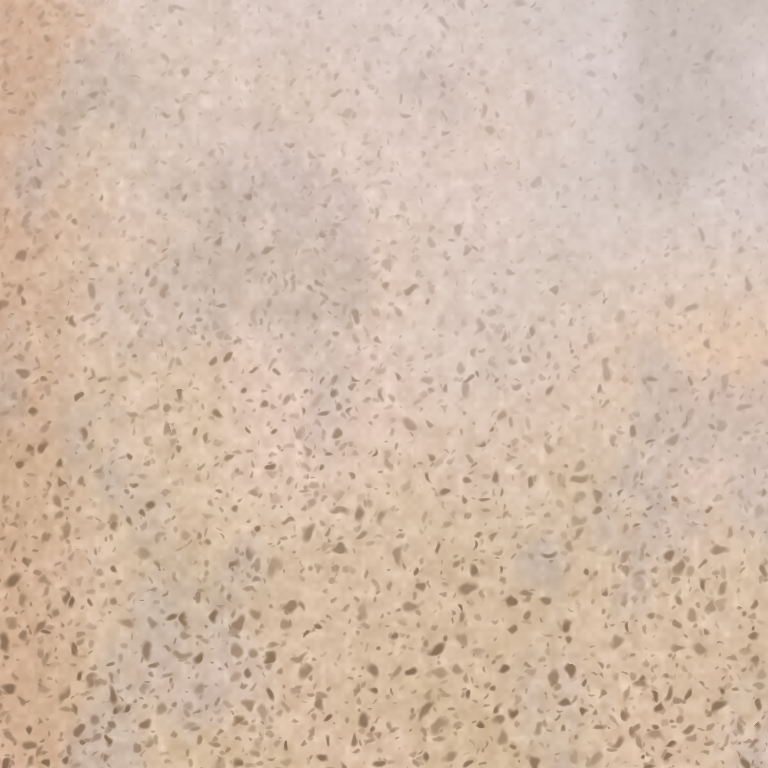
A WebGL 2 fragment shader for this texture:

```glsl
#version 300 es
precision highp float;
// Pale, weathered stone under uneven light, pocked with small soft pits.
// Broad colour gradients and noise tint the ground; jittered, warped
// ellipses on two grids make the pits, which deepen toward the bottom.
uniform vec2 u_resolution;
out vec4 fragColor;

vec3 hash3(vec2 p) {
    vec3 q = fract(p.xyx * vec3(0.1031, 0.1030, 0.0973));
    q += dot(q, q.yxz + 33.33);
    return fract((q.xxy + q.yzz) * q.zyx);
}

float noise(vec2 p) {
    vec2 i = floor(p), f = fract(p);
    f = f * f * (3.0 - 2.0 * f);
    return mix(mix(hash3(i).x, hash3(i + vec2(1, 0)).x, f.x),
               mix(hash3(i + vec2(0, 1)).x, hash3(i + vec2(1, 1)).x, f.x), f.y);
}

float fbm(vec2 p) {
    float sum = 0.0, weight = 0.5;
    for (int i = 0; i < 4; i++) {
        sum += weight * noise(p);
        p = mat2(1.6, 1.2, -1.2, 1.6) * p + 17.3;
        weight *= 0.5;
    }
    return sum / 0.9375;
}

// Depth of the deepest pit here; p is in grid cells.
float pits(vec2 p, float density, float growth, float seed) {
    p += 0.38 * (vec2(noise(p * 2.1 + seed), noise(p * 2.1 + seed + 41.0)) - 0.5);
    vec2 cell = floor(p);
    float depth = 0.0;
    for (int y = -1; y <= 1; y++) {
        for (int x = -1; x <= 1; x++) {
            vec2 id = cell + vec2(x, y);
            vec3 place = hash3(id + seed);
            vec3 form = hash3(id + seed + 73.0);
            if (place.z > density) continue;
            float angle = 1.0 + 2.4 * (form.x - 0.5);
            vec2 d = p - id - 0.1 - 0.8 * place.xy;
            d = vec2(dot(d, vec2(cos(angle), sin(angle))),
                     dot(d, vec2(-sin(angle), cos(angle))));
            float radius = growth * mix(0.13, 0.27, form.y * form.y);
            float r = length(d / (radius * vec2(1.0 + 0.9 * form.z, 0.9)));
            float strength = mix(0.3, 1.0, fract(form.z * 7.0 + form.y));
            depth = max(depth, strength * (1.0 - smoothstep(0.45, 1.4, r)));
        }
    }
    return depth;
}

void main() {
    vec2 uv = gl_FragCoord.xy / u_resolution;
    float broad = fbm(uv * 3.5 + 4.0) - 0.5;
    float patches = fbm(uv * 8.0 + 29.0) - 0.5;

    // Ground: cool at the upper right, tan at the bottom and left edge
    float cool = smoothstep(0.42, 1.12, 0.7 * uv.y + 0.45 * uv.x + 0.5 * broad);
    float tan_ = 1.0 - smoothstep(-0.1, 0.62, uv.y + 0.5 * patches);
    vec3 color = mix(vec3(0.875, 0.778, 0.708), vec3(0.838, 0.735, 0.620), tan_);
    color = mix(color, vec3(0.845, 0.795, 0.780), cool);
    float edge = 1.0 - smoothstep(0.0, 0.17, uv.x + 0.12 * broad);
    color = mix(color, vec3(0.800, 0.660, 0.545), 0.75 * edge);
    float peach = 1.0 - smoothstep(0.0, 0.25, length((uv - vec2(0.98, 0.52)) * vec2(0.8, 1.3)));
    color = mix(color, vec3(0.895, 0.765, 0.650), 0.7 * peach);

    // Faint grey stains and pink to yellow drift
    float stain = smoothstep(0.04, 0.26, fbm(uv * vec2(7.0, 4.5) + 61.0) - 0.5);
    color = mix(color, vec3(0.755, 0.695, 0.670), 0.5 * stain);
    color += patches * vec3(0.05, 0.035, 0.06);

    // Fine mottling with slightly brighter flecks
    float rough = mix(1.0, 0.45, cool);
    float mottle = 0.6 * noise(uv * 75.0) + 0.4 * noise(uv * 150.0 + 9.0) - 0.5;
    color += mottle * rough * vec3(0.105, 0.115, 0.125);
    float fleck = smoothstep(0.68, 0.95, noise(uv * vec2(95.0, 80.0) + 130.0));
    color += 0.035 * fleck * rough;

    // Pits: distinct ones over smaller, fainter ones
    float low = 1.0 - smoothstep(0.05, 0.95, uv.y + 0.25 * uv.x - 0.1);
    float cluster = 0.45 * patches;
    float large = pits(uv * 44.0, 0.36 + 0.2 * low + cluster, 0.95 + 0.3 * low, 11.0);
    float small = pits(uv * 72.0 + 5.0, 0.38 + 0.2 * low + cluster, 1.15, 211.0);
    float shade = max(large * mix(0.30, 0.78, low), small * mix(0.17, 0.46, low));
    vec3 pitColor = mix(vec3(0.43, 0.33, 0.235), vec3(0.52, 0.45, 0.42), cool);
    color = mix(color, pitColor, shade);

    fragColor = vec4(clamp(color, 0.0, 1.0), 1.0);
}
```
